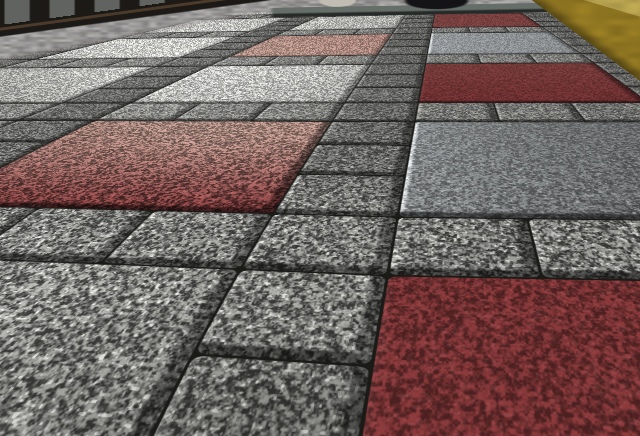
Give the GLSL for this texture, as a Shadertoy shader.

```glsl
// Concrete pavers in red and grey receding towards a yellow kerb, with low sheen.
const vec2 VIEW = vec2(768.0, 522.0);      // layout units, y measured downwards
const vec3 GREY = vec3(0.475, 0.475, 0.465);
const vec3 RED = vec3(0.43, 0.18, 0.185);
const vec3 RED_SHEEN = vec3(0.68, 0.56, 0.52);
const vec3 JOINT = vec3(0.10, 0.10, 0.09);
const vec3 YELLOW = vec3(0.56, 0.46, 0.13);
const vec2 SHEEN_POS = vec2(270.0, 105.0);
const vec2 SHEEN_SIZE = vec2(230.0, 105.0);
const vec2 GRAIN = vec2(38.0, 27.0);       // grains per small stone
const float BEVEL = 0.13;
const float CORNER = 0.07;
const float GAP = 0.010;

float hash(vec2 p) {
    vec3 k = fract(p.xyx * 0.1031);
    k += dot(k, k.yzx + 33.33);
    return fract((k.x + k.y) * k.z);
}

float noise(vec2 p) {
    vec2 i = floor(p), f = fract(p);
    f = f * f * (3.0 - 2.0 * f);
    return mix(mix(hash(i), hash(i + vec2(1, 0)), f.x),
               mix(hash(i + vec2(0, 1)), hash(i + vec2(1, 1)), f.x), f.y);
}

// Width of one small stone at height y, with a slight lens bend
float stoneWidth(float y) {
    float t = y - 18.0;
    return 35.0 + 0.54 * t - 0.000213 * t * t;
}

// Layout position to paving coordinates: x across, y into the distance
vec2 toPaving(vec2 q) {
    float seam = 525.0 - 0.19 * q.y + 0.000025 * q.y * q.y;
    float dx = q.x - seam;
    float tilt = 0.00022 * (q.y - 130.0);
    float y = q.y - tilt * (min(dx, 0.0) + 0.4 * max(dx, 0.0));
    float across = dx / stoneWidth(q.y);
    across -= 0.01 * across * across;
    float depth = (100.0 / (stoneWidth(y) + 20.0) - 0.405) / 0.087;
    return vec2(across, depth * 1.035 - 0.05);
}

vec3 paving(vec2 q) {
    vec2 p = toPaving(q);
    vec2 aa = fwidth(p) * 0.8;

    // Every 4x4 group holds one 3x3 slab, framed by small stones
    vec2 group = floor((p - vec2(0.0, 1.0)) / 4.0);
    vec2 local = p - vec2(0.0, 1.0) - 4.0 * group;
    bool slab = local.x < 3.0 && local.y > 1.0;
    bool rightSlab = slab && group.x > -0.5;
    vec2 low = slab ? vec2(0.0, 1.0) : floor(local);
    vec2 size = vec2(slab ? 3.0 : 1.0);
    vec2 near = local - low, far = size - near;
    vec2 edge = min(near, far);
    float inside = CORNER - length(max(CORNER - edge, 0.0));
    bool isRed = slab && group.x > -1.5 && mod(group.x + group.y, 2.0) > 0.5;

    // Base colour and the sheen of grazing light
    vec2 s = (q - SHEEN_POS) / SHEEN_SIZE;
    float sheen = exp(-dot(s, s));
    float leftGlow = smoothstep(330.0, 0.0, q.x);
    float distant = smoothstep(140.0, 40.0, q.y);
    float nearShade = smoothstep(340.0, 522.0, q.y);
    vec3 col = GREY + (slab ? 0.24 : 0.08) * sheen + 0.05 * leftGlow - 0.09 * nearShade;
    col += (slab ? 0.10 : 0.02) * distant;
    if (!slab) col *= 0.92;
    if (!slab && local.x > 3.0) col *= mix(1.0, 0.82, smoothstep(270.0, 190.0, q.y));
    if (rightSlab) {
        float falloff = smoothstep(500.0, 768.0, q.x) * (1.0 - distant);
        col *= vec3(0.91, 0.93, 0.96) * (1.0 - 0.12 * falloff);
    }
    if (isRed) {
        float wash = rightSlab ? 0.2 * distant : smoothstep(275.0, 150.0, q.y) * (0.75 + 0.25 * sheen);
        col = mix(RED, RED_SHEEN, wash);
    }
    col *= 0.95 + 0.10 * hash(group * 4.0 + low + 41.0);

    // Coarse aggregate with bright glints
    vec2 g = p * GRAIN + 200.0;
    float n = 0.6 * noise(g) + 0.4 * noise(g * 2.1 + 17.0);
    float amount = (rightSlab ? 0.6 : 1.0) * mix(1.0, 0.45, smoothstep(300.0, 60.0, q.y));
    col *= 1.0 + amount * (smoothstep(0.18, 0.82, n) - 0.52);
    float glint = smoothstep(0.60, 0.88, noise(g * 1.3 + 60.0));
    col += glint * amount * (isRed ? 0.06 : 0.22);

    // Bevels: shaded towards the viewer and right, lit on the left
    float front = 1.0 - smoothstep(BEVEL * 0.75 - aa.y, BEVEL + aa.y, near.y);
    float right = 1.0 - smoothstep(BEVEL * 0.6 - aa.x, BEVEL + aa.x, far.x);
    float left = 1.0 - smoothstep(0.02, 0.06 + aa.x, near.x);
    float depthFade = mix(0.7, 1.0, smoothstep(40.0, 160.0, q.y));
    col *= 1.0 - 0.52 * front * depthFade;
    col *= 1.0 - 0.42 * right * (1.0 - front) * depthFade;
    col += (rightSlab ? 0.34 : 0.16) * left * (1.0 - front) * (isRed ? 0.1 : 1.0);

    // Dark joints with rounded corners
    vec2 open = smoothstep(vec2(GAP) - aa, vec2(GAP) + aa, edge);
    float corner = smoothstep(GAP - aa.x, GAP + aa.x, inside);
    float body = min(min(open.x, open.y), max(corner, smoothstep(180.0, 60.0, q.y)));
    return mix(JOINT, col, body);
}

void mainImage(out vec4 fragColor, in vec2 fragCoord) {
    vec2 uv = fragCoord / iResolution.xy;
    vec2 q = vec2(uv.x, 1.0 - uv.y) * VIEW;
    float px = VIEW.x / iResolution.x;
    vec3 col = paving(q);

    // Pale cobbles in the far left and behind the paving
    float cobble = noise(q * vec2(0.12, 0.35));
    vec3 dusty = vec3(0.60, 0.59, 0.59) + 0.2 * (cobble - 0.5);
    col = mix(col, dusty, smoothstep(-6.0, 6.0, 72.0 - 0.19 * q.x - q.y));
    col = mix(col, dusty, smoothstep(-px, px, 15.0 - q.y));

    // Stacked posts on timber in the shade
    float ground = 44.0 - 0.135 * q.x;
    float post = abs(fract(q.x / 54.0 + 0.12) - 0.5);
    vec3 stack = mix(vec3(0.11, 0.10, 0.09), vec3(0.38, 0.39, 0.38),
                     smoothstep(0.31, 0.25, post) * step(q.y, ground - 14.0));
    float timber = smoothstep(2.5, 1.0, abs(q.y - ground + 9.0));
    stack = mix(stack, vec3(0.30, 0.23, 0.17), timber);
    col = mix(col, stack, smoothstep(-px, px, ground - q.y));

    // Far step and the dark and pale shapes resting on it
    float stepTop = 15.0 - 0.018 * (q.x - 325.0);
    float span = smoothstep(322.0, 330.0, q.x);
    float riser = smoothstep(5.0 + px, 5.0, abs(q.y - stepTop));
    vec3 stepCol = mix(vec3(0.40, 0.43, 0.41), vec3(0.15, 0.17, 0.16),
                       smoothstep(0.0, 3.0, q.y - stepTop));
    col = mix(col, stepCol, span * riser);
    float pale = length((q - vec2(405.0, 1.0)) / vec2(22.0, 7.0));
    float dark = length((q - vec2(524.0, 1.0)) / vec2(38.0, 10.0));
    col = mix(col, vec3(0.76, 0.74, 0.70), smoothstep(1.1, 0.9, pale));
    col = mix(col, vec3(0.08, 0.08, 0.09), smoothstep(1.1, 0.9, dark));

    // Yellow kerb with a lighter upper face
    float kerb = q.x - 638.0 - 1.34 * q.y;
    float upper = smoothstep(-2.0, 2.0, q.x - 700.0 - 3.4 * q.y);
    vec3 kerbCol = mix(YELLOW, vec3(0.70, 0.62, 0.30), upper);
    kerbCol *= 0.9 + 0.2 * noise(q * vec2(0.05, 0.15));
    kerbCol *= mix(0.65, 1.0, smoothstep(0.0, 25.0, kerb));
    col = mix(col, kerbCol, smoothstep(-px, px, kerb));

    fragColor = vec4(clamp(col, 0.0, 1.0), 1.0);
}
```
